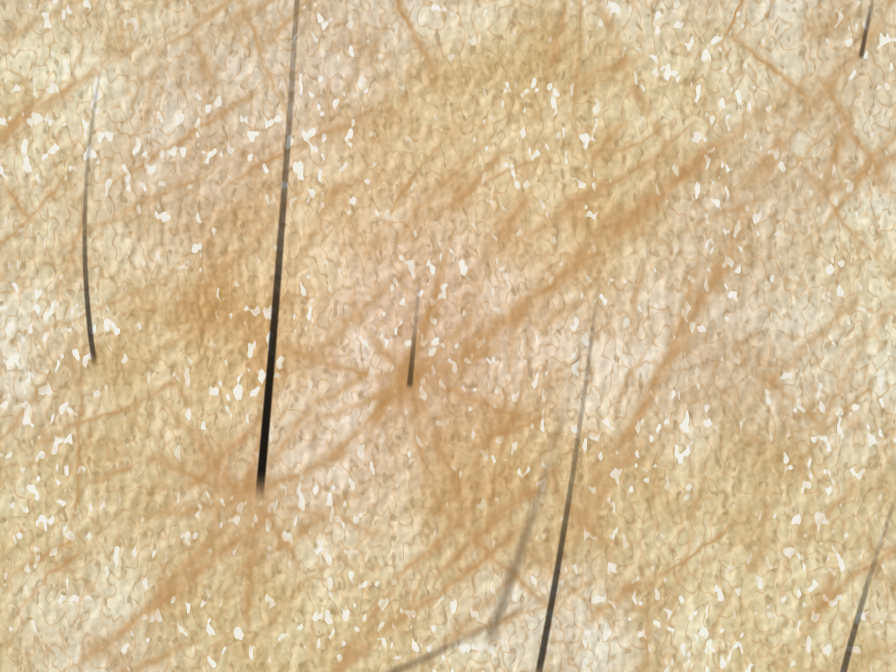
Reproduce this texture procedurally as a WebGL 1 fragment shader.

```glsl
precision highp float;
uniform vec2 u_resolution;

const vec3 CREAM = vec3(0.85, 0.78, 0.61);
const vec3 ASH = vec3(0.86, 0.81, 0.71);
const vec3 CREASE = vec3(0.75, 0.58, 0.38);
const vec3 SPECK = vec3(0.62, 0.51, 0.36);
const vec3 GLINT = vec3(0.96, 0.95, 0.91);
const vec3 HAIR = vec3(0.12, 0.10, 0.08);
const vec3 WARMTH = vec3(0.6, 0.95, 1.25);
const float PI = 3.14159;

float hash(float n) { return fract(sin(n * 12.9898) * 43758.545); }

vec2 gradient(vec2 cell) {
  float angle = 2.0 * PI * hash(dot(cell, vec2(1.37, 7.913)) + 0.31);
  return vec2(cos(angle), sin(angle));
}

// Gradient noise, roughly -0.7 to 0.7
float noise(vec2 p) {
  vec2 i = floor(p), f = fract(p), e = vec2(1.0, 0.0);
  vec2 u = f * f * (3.0 - 2.0 * f);
  float low = mix(dot(gradient(i), f), dot(gradient(i + e.xy), f - e.xy), u.x);
  float high = mix(dot(gradient(i + e.yx), f - e.yx), dot(gradient(i + e.xx), f - e.xx), u.x);
  return mix(low, high, u.y);
}

float rough(vec2 p) { return noise(p) + 0.5 * noise(p * 2.1 + 17.0); }

vec2 jitter(vec2 p) { return vec2(noise(p), noise(p + 40.0)); }

// Distance to a bowed segment, and position along it
vec2 strand(vec2 p, vec2 a, vec2 b, float bow) {
  vec2 d = b - a, side = normalize(vec2(-d.y, d.x));
  float t = clamp(dot(p - a, d) / dot(d, d), 0.0, 1.0);
  return vec2(length(p - a - d * t - side * bow * 4.0 * t * (1.0 - t)), t);
}

// Furrow with a narrow core and wide soft flanks, fading at both ends
float furrow(vec2 p, vec2 a, vec2 b, float bow, float width) {
  vec2 s = strand(p, a, b, bow);
  float fade = smoothstep(0.0, 0.35, s.y) * smoothstep(1.0, 0.65, s.y);
  float core = smoothstep(width * 0.6, 0.0, s.x);
  return fade * mix(core, smoothstep(width * 1.5, 0.0, s.x), 0.6);
}

// Skin left flat between furrows in three main directions
float scatteredFurrows(vec2 p, float aspect) {
  float flatSkin = 1.0;
  for (int i = 0; i < 130; i++) {
    float n = float(i) * 5.0 + 3.0;
    float family = hash(n);
    float angle = family < 0.5 ? 0.65 : (family < 0.8 ? 1.25 : -0.95);
    angle += 0.6 * (hash(n + 1.1) - 0.5);
    vec2 mid = vec2(hash(n + 2.2) * aspect, hash(n + 3.3));
    vec2 reach = vec2(cos(angle), sin(angle)) * mix(0.05, 0.22, hash(n + 4.4));
    float width = mix(0.005, 0.014, hash(n + 1.7));
    float bow = 0.03 * (hash(n + 2.9) - 0.5);
    flatSkin *= 1.0 - mix(0.3, 0.85, hash(n + 3.8)) * furrow(p, mid - reach, mid + reach, bow, width);
  }
  return flatSkin;
}

// Skin left flat between furrows spreading from a follicle
float star(vec2 p, vec2 hub, float reach, float seed) {
  float flatSkin = 1.0 - 0.5 * exp(-dot(p - hub, p - hub) / (reach * reach * 0.04));
  for (int i = 0; i < 10; i++) {
    float n = float(i) + seed;
    float angle = 0.2 * PI * (float(i) + 0.7 * hash(n));
    vec2 ray = vec2(cos(angle), sin(angle)) * reach * mix(0.6, 1.3, hash(n + 0.5));
    flatSkin *= 1.0 - 0.7 * furrow(p, hub - ray * 0.3, hub + ray, 0.004, 0.011);
  }
  return flatSkin;
}

// Hair that thickens and darkens from tip to root
float hair(vec2 p, vec2 tip, vec2 root, float bow, float width, float blur) {
  vec2 s = strand(p, tip, root, bow);
  float radius = width * mix(0.5, 1.0, s.y);
  float ends = smoothstep(0.0, 0.15, s.y) * smoothstep(1.0, 0.94, s.y);
  return ends * mix(0.3, 1.0, smoothstep(0.25, 0.9, s.y)) * smoothstep(radius + blur, radius - blur, s.x);
}

vec3 skin(vec2 p, float aspect) {
  vec2 q = p + 0.012 * jitter(p * 9.0) + 0.006 * jitter(p * 32.0) + 0.004 * jitter(p * 75.0);
  // Broad tone with a pink centre
  float tone = smoothstep(-0.3, 0.35, noise(p * 3.0 + 7.0) + 0.3 * (p.y - 0.5));
  vec2 c = (p - vec2(0.60, 0.55)) / vec2(0.40, 0.36);
  vec3 color = mix(CREAM, ASH, tone) + vec3(0.01, -0.05, -0.06) * exp(-dot(c, c));
  color += WARMTH * (0.12 * noise(p * 5.0 + 51.0) + 0.13 * noise(p * 14.0 + 5.0));
  // Furrow network, broken up by the grain
  float flatSkin = scatteredFurrows(q, aspect);
  flatSkin *= star(q, vec2(0.61, 0.43), 0.25, 11.0) * star(q, vec2(0.37, 0.26), 0.22, 37.0);
  flatSkin *= 1.0 - 0.85 * furrow(q, vec2(0.52, 0.32), vec2(1.28, 0.94), 0.01, 0.021);
  flatSkin *= 1.0 - 0.85 * furrow(q, vec2(0.80, 0.15), vec2(1.16, 0.80), -0.02, 0.020);
  flatSkin *= 1.0 - 0.85 * furrow(q, vec2(0.02, -0.05), vec2(0.52, 0.36), -0.02, 0.017);
  float depth = (1.0 - flatSkin) * clamp(0.95 + 0.7 * noise(p * 26.0 + 9.0), 0.0, 1.2);
  color = mix(color, CREASE, 0.9 * depth);
  // Fine wrinkles, embossed grain, specks and clustered wet glints
  vec2 g = (p + 0.004 * jitter(p * 60.0)) * vec2(66.0, 42.0);
  float raised = mix(1.0, 0.35, clamp(depth, 0.0, 1.0));
  float wrinkle = smoothstep(0.13, 0.0, abs(rough(g * 0.62 + 33.0)));
  color = mix(color, CREASE, 0.38 * wrinkle * raised);
  float relief = rough(g) - rough(g + vec2(0.45, -0.25));
  color += raised * (0.11 * relief + 0.05 * noise(p * 150.0));
  color = mix(color, SPECK, 0.45 * raised * smoothstep(0.25, 0.6, rough(g * 1.2 + 63.0)));
  float wet = smoothstep(-0.3, 0.3, noise(p * 7.0 + 80.0) + 0.5 * noise(p * 19.0));
  float glint = smoothstep(0.42, 0.62, rough(g + 97.0) + 0.22 * wet);
  return mix(color, GLINT, glint * raised * mix(0.4, 0.95, wet));
}

void main() {
  vec2 p = gl_FragCoord.xy / u_resolution.y;
  float blur = max(0.0022, 0.8 / u_resolution.y);
  vec3 color = skin(p, u_resolution.x / u_resolution.y);
  // Out-of-focus hairs
  float faint = hair(p, vec2(0.89, 0.58), vec2(0.72, 0.03), 0.01, 0.008, 0.007);
  faint = max(faint, hair(p, vec2(0.92, 0.18), vec2(0.54, -0.02), 0.01, 0.006, 0.005));
  color = mix(color, vec3(0.42, 0.35, 0.26), 0.55 * faint);
  // Sharp hairs
  float dark = hair(p, vec2(0.45, 1.14), vec2(0.385, 0.25), 0.004, 0.0062, blur);
  dark = max(dark, 0.7 * hair(p, vec2(0.155, 0.92), vec2(0.142, 0.45), -0.022, 0.004, blur));
  dark = max(dark, 0.75 * hair(p, vec2(0.89, 0.58), vec2(0.798, -0.02), 0.006, 0.005, blur));
  dark = max(dark, 0.6 * hair(p, vec2(1.34, 0.28), vec2(1.25, -0.02), -0.004, 0.005, blur));
  dark = max(dark, 0.6 * hair(p, vec2(1.31, 1.06), vec2(1.28, 0.91), 0.0, 0.0035, blur));
  dark = max(dark, 0.55 * hair(p, vec2(0.625, 0.59), vec2(0.609, 0.42), 0.0, 0.0042, blur));
  gl_FragColor = vec4(clamp(mix(color, HAIR, dark), 0.0, 1.0), 1.0);
}
```
